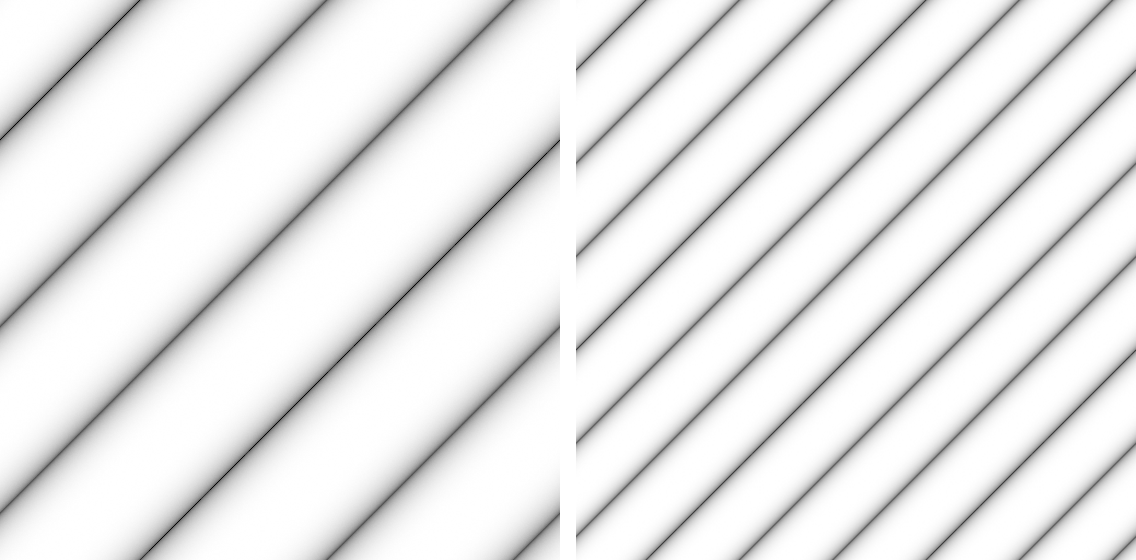
Left: one tile. Right: repeated 2 by 2.
Reproduce this pattern procedurally as a Shadertoy shader.

```glsl
const float PI = 3.14159265;

float hash(vec2 cell) {
    vec3 q = fract(cell.xyx * vec3(0.1031, 0.1030, 0.0973));
    q += dot(q, q.yzx + 33.33);
    return fract((q.x + q.y) * q.z);
}

// Rounded ridge: bright flat crown, steep falloff into the groove
float ridgeShade(float phase) {
    float grooveDist = abs(fract(phase + 0.5) - 0.5);
    grooveDist = sqrt(grooveDist * grooveDist + 1e-6);
    float rise = 1.0 - sin(PI * grooveDist);
    return pow(1.0 - rise * rise, 0.25);
}

// Hairline in one groove out of three, with small breaks
float hairline(vec2 uv, float pixel) {
    float dist = abs(fract(uv.x - uv.y + 1.25) - 0.5);
    float ink = 1.0 - smoothstep(0.0, max(0.0019, pixel), dist);
    float broken = step(hash(vec2(floor(uv.x * 128.0), 7.0)), 0.12);
    return ink * (1.0 - 0.6 * broken);
}

void mainImage(out vec4 fragColor, in vec2 fragCoord) {
    vec2 uv = fragCoord / iResolution.xy;

    // Three diagonal ridges per canvas side
    float shade = ridgeShade(3.0 * (uv.x - uv.y) + 0.25);
    shade = mix(shade, 0.03, hairline(uv, 1.0 / iResolution.y));

    // Fine grain, a little stronger in the shadows
    float grain = hash(floor(fract(uv) * 512.0)) - 0.5;
    shade += grain * mix(0.03, 0.006, shade);

    fragColor = vec4(vec3(clamp(shade, 0.0, 1.0)), 1.0);
}
```
